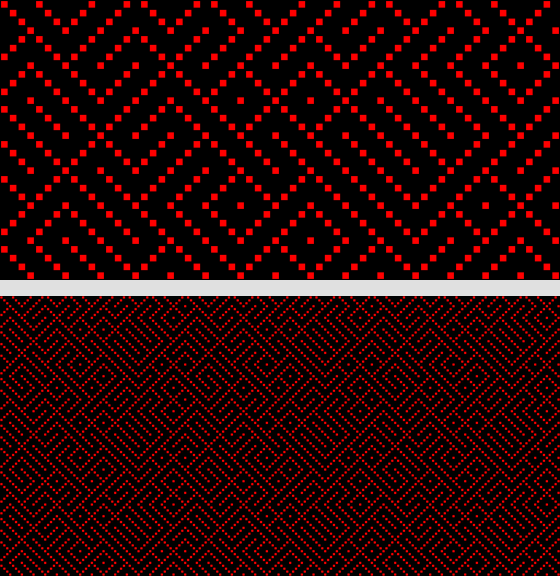
Top, the tile; bottom, the same tile 3 across and 3 down.
Give the GLSL for this pattern, as a WebGL 1 fragment shader.

```glsl
precision highp float;
// Draws a maze of dotted red diagonals: 16 by 8 tiles, each leaning one of two ways.

uniform vec2 u_resolution;

// Random value per tile, wrapping with the canvas
float tileHash(vec2 tile) {
  vec2 p = fract(mod(tile, vec2(16.0, 8.0)) * vec2(0.1031, 0.1369) + 0.317);
  p += dot(p, p.yx + 33.33);
  return fract((p.x + p.y) * p.x * 7.13);
}

// Antialiased square centred in its cell, three quarters of the cell wide
float squareDot(vec2 inCell, vec2 pixel) {
  vec2 cover = clamp((0.375 - abs(inCell - 0.5)) / pixel + 0.5, 0.0, 1.0);
  return cover.x * cover.y;
}

void main() {
  // Grid of 64 by 32 cells, grouped in tiles of 4 by 4
  vec2 grid = vec2(64.0, 32.0);
  vec2 position = gl_FragCoord.xy / u_resolution * grid;
  vec2 cell = floor(position);
  vec2 tile = floor(cell / 4.0);
  vec2 local = cell - tile * 4.0;

  // Each row of a tile lights one column; the bottom row holds the shared corner
  bool rising = tileHash(tile) < 0.47;
  float litColumn = rising ? mod(local.y + 3.0, 4.0) : 3.0 - local.y;
  float lit = 1.0 - step(0.5, abs(local.x - litColumn));

  float red = lit * squareDot(position - cell, grid / u_resolution);
  gl_FragColor = vec4(red, 0.0, 0.0, 1.0);
}
```
